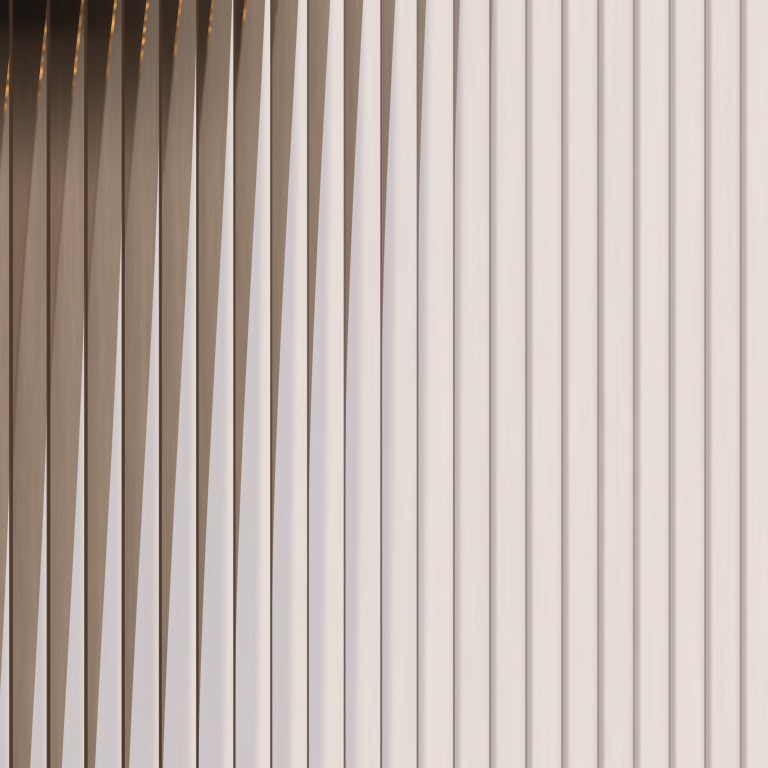
A Shadertoy shader for this texture:

```glsl
// A row of vertical fluted slats, lit from the right and shaded at upper left.
// Each slat has a pale face, a brown side tapering downward, a dark inner facet
// with a gilded rim and a thin gap; all follow from slat index and height.

const float FIRST_GAP = 0.0143;   // x of the first gap
const float PITCH = 0.0489;       // slat width at the left
const float PITCH_LOSS = 0.00007; // narrowing of the slats to the right
const float TAPER_SHIFT = 9.0;    // slats the taper moves over the full height
const float GRAIN_BROWN = 0.085;
const float GRAIN_PALE = 0.022;

const vec3 CREAM = vec3(0.905, 0.865, 0.843);
const vec3 LAVENDER = vec3(0.805, 0.777, 0.782);
const vec3 MAUVE = vec3(0.735, 0.685, 0.672);
const vec3 BROWN = vec3(0.585, 0.500, 0.435);
const vec3 FACET = vec3(0.430, 0.330, 0.262);
const vec3 GAP_DARK = vec3(0.270, 0.195, 0.145);
const vec3 GAP_PALE = vec3(0.610, 0.555, 0.545);
const vec3 GOLD = vec3(0.800, 0.540, 0.270);

float hash(vec2 p) {
    return fract(sin(dot(p, vec2(127.1, 311.7))) * 43758.5453);
}

float noise(vec2 p) {
    vec2 c = floor(p), f = fract(p);
    f = f * f * (3.0 - 2.0 * f);
    return mix(mix(hash(c), hash(c + vec2(1, 0)), f.x),
               mix(hash(c + vec2(0, 1)), hash(c + vec2(1, 1)), f.x), f.y);
}

// Slat coordinate: whole part is the index, fraction the place across the slat
float slatCoord(float x) {
    float root = sqrt(PITCH * PITCH - 4.0 * PITCH_LOSS * (x - FIRST_GAP));
    return (PITCH - root) / (2.0 * PITCH_LOSS);
}

void mainImage(out vec4 fragColor, in vec2 fragCoord) {
    vec2 uv = fragCoord / iResolution.xy;
    float down = 1.0 - uv.y;
    float coord = slatCoord(uv.x);
    float slat = floor(coord);
    float across = coord - slat;
    float aa = 0.8 / (iResolution.x * PITCH);
    float vary = hash(vec2(slat, 3.0)) - 0.5;
    float grain = 0.6 * noise(uv * vec2(260.0, 9.0))
                + 0.4 * noise(uv * vec2(420.0, 40.0)) - 0.5;
    float rightward = smoothstep(8.0, 15.0, slat);

    // Pale face: cool on the left, warm beyond a soft fold
    float fold = mix(0.92, 0.12, smoothstep(3.0, 15.0, slat + 2.0 * down));
    vec3 color = mix(LAVENDER, CREAM, smoothstep(fold - 0.14, fold + 0.14, across));
    color = mix(color, MAUVE, rightward * (1.0 - smoothstep(0.08, 0.24, across)));
    color *= 1.0 - 0.05 * smoothstep(0.80, 1.0, across) * rightward;
    color *= 1.0 + GRAIN_PALE * grain + 0.015 * vary;

    // Brown side, narrowing with height and with slat index
    float phase = slat + TAPER_SHIFT * down + 0.35 * vary;
    float taper = 1.04 * (1.0 - smoothstep(2.5, 15.0, phase));
    vec3 side = BROWN * (0.93 + 0.09 * smoothstep(0.0, 0.6, across));

    // Inner facet, darkening towards the top, with a thin line along its edge
    float rim = 1.03 - 0.12 * slat - 2.4 * down + 1.3 * down * down + 0.03 * vary;
    float low = smoothstep(0.0, 0.28, down);
    vec3 facet = mix(FACET * 0.62, mix(FACET, BROWN, 0.45), low);
    float early = 1.0 - smoothstep(6.0, 8.0, slat);
    float inFacet = (1.0 - smoothstep(rim - aa, rim + aa, across)) * early;
    side = mix(side, facet, inFacet);
    float rimLine = 1.0 - smoothstep(0.02, 0.03 + aa, abs(across - rim));
    side = mix(side, FACET, 0.45 * rimLine * early);

    // Broad shadow over the upper left
    float corner = (1.0 - smoothstep(0.0, 0.27, down)) * (1.0 - smoothstep(0.0, 0.48, uv.x));
    side *= 1.0 - 0.38 * corner;
    side *= 1.0 - 0.35 * (1.0 - smoothstep(0.02, 0.06, down)) * (1.0 - smoothstep(0.05, 0.22, uv.x));
    side *= 1.0 + GRAIN_BROWN * grain + 0.04 * vary;
    side = mix(side, MAUVE * 0.92, 0.75 * smoothstep(9.0, 15.0, slat));
    color = mix(color, side, 1.0 - smoothstep(taper - aa, taper + aa, across));

    // Worn gilding along the upper rim
    float wear = noise(vec2(slat * 7.0, down * 130.0));
    float reach = 0.15 - 0.015 * slat;
    float gilt = 1.0 - smoothstep(0.02, 0.035 + aa, abs(across - rim - 0.015 * (wear - 0.5)));
    gilt *= (1.0 - smoothstep(reach - 0.05, reach, down)) * early;
    color = mix(color, GOLD * (0.65 + 0.6 * wear), gilt * (0.45 + 0.55 * wear));

    // Gaps between slats, thinner and paler to the right
    float gapHalf = mix(0.050, 0.026, smoothstep(0.0, 9.0, coord));
    float gapDist = min(across, 1.0 - across);
    float gap = 1.0 - smoothstep(gapHalf - aa, gapHalf + aa, gapDist);
    vec3 gapColor = mix(GAP_DARK, GAP_PALE, smoothstep(3.0, 17.0, coord));
    color = mix(color, gapColor, 0.9 * gap);

    fragColor = vec4(clamp(color, 0.0, 1.0), 1.0);
}
```
